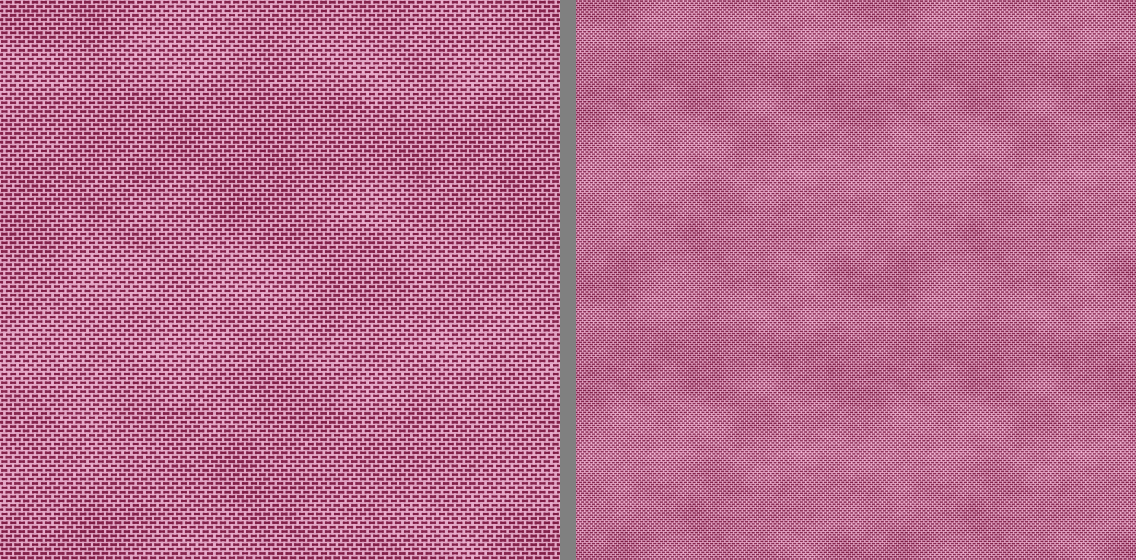
Left: one tile. Right: repeated 2 by 2.
Give the GLSL for this texture, as a WebGL 2 fragment shader.

```glsl
#version 300 es
precision highp float;

uniform vec2 u_resolution;
out vec4 fragColor;

const vec2 REPEATS = vec2(64.0, 128.0);
const vec3 GROUND_DEEP = vec3(0.49, 0.10, 0.26);
const vec3 GROUND_SOFT = vec3(0.55, 0.17, 0.33);
const vec3 THREAD_EDGE = vec3(0.76, 0.47, 0.61);
const vec3 THREAD_CROWN = vec3(0.89, 0.655, 0.775);

// Integer hash, result in 0..1
float hash(vec2 cell) {
    uvec2 k = uvec2(ivec2(cell)) * uvec2(1597334677u, 3812015801u);
    uint h = (k.x ^ k.y) * 1597334677u;
    h = (h ^ (h >> 15u)) * 2246822519u;
    h ^= h >> 13u;
    return float(h >> 8u) / 16777216.0;
}

// Value noise that wraps after a whole number of lattice cells
float wrapNoise(vec2 uv, vec2 period, float seed) {
    vec2 p = uv * period;
    vec2 cell = floor(p);
    vec2 w = smoothstep(0.0, 1.0, p - cell);
    vec2 lo = mod(cell, period) + seed;
    vec2 hi = mod(cell + 1.0, period) + seed;
    return mix(mix(hash(lo), hash(vec2(hi.x, lo.y)), w.x),
               mix(hash(vec2(lo.x, hi.y)), hash(hi), w.x), w.y);
}

float wrapFbm(vec2 uv, vec2 period, float seed) {
    float sum = 0.0;
    float weight = 0.5;
    for (int i = 0; i < 3; i++) {
        sum += weight * wrapNoise(uv, period, seed);
        period *= 2.0;
        seed += 131.0;
        weight *= 0.5;
    }
    return sum / 0.875;
}

float roundedBox(vec2 p, vec2 halfSize, float radius) {
    vec2 q = abs(p) - halfSize + radius;
    return length(max(q, 0.0)) + min(max(q.x, q.y), 0.0) - radius;
}

// Bar with a narrowed waist, in units of one row height
float waistedBar(vec2 p, vec2 halfSize, float pinch) {
    float waist = 1.0 - smoothstep(0.12, 0.42, abs(p.x));
    return roundedBox(p, halfSize - vec2(0.0, pinch * waist), 0.1);
}

void main() {
    vec2 uv = gl_FragCoord.xy / u_resolution;
    float pixel = REPEATS.y / min(u_resolution.x, u_resolution.y);

    // Staggered grid, every other row shifted by half a repeat
    vec2 grid = uv * REPEATS;
    float row = floor(grid.y);
    grid.x += 0.5 * mod(row, 2.0);
    vec2 cell = mod(floor(grid), REPEATS);
    vec2 local = (fract(grid) - 0.5) * vec2(2.0, 1.0);

    // Uneven yarn: broad patches, long slubs and small changes per opening
    float patches = wrapFbm(uv, vec2(6.0, 8.0), 11.0) - 0.5;
    float slub = wrapNoise(uv, vec2(16.0, 128.0), 401.0) - 0.5;
    float jitter = hash(cell + 700.0) - 0.5;
    local += vec2(0.08 * jitter, 0.05 * slub);
    vec2 halfSize = vec2(0.69, 0.295);
    halfSize += vec2(0.14, 0.08) * patches + vec2(0.06, 0.04) * jitter;
    halfSize.y += 0.04 * slub;

    // Dark openings between rounded pale threads
    float d = waistedBar(local, halfSize, 0.06);
    float thread = smoothstep(-0.5 * pixel, 0.5 * pixel, d);
    float fiber = wrapNoise(uv, vec2(256.0), 900.0) - 0.5;
    float crown = smoothstep(0.0, 0.17, d);
    vec3 threadColor = mix(THREAD_EDGE, THREAD_CROWN, crown);
    threadColor += 0.05 * fiber - 0.04 * patches;
    vec3 groundColor = mix(GROUND_DEEP, GROUND_SOFT, 0.35 + 0.5 * jitter - 0.4 * patches);

    fragColor = vec4(mix(groundColor, threadColor, thread), 1.0);
}
```
